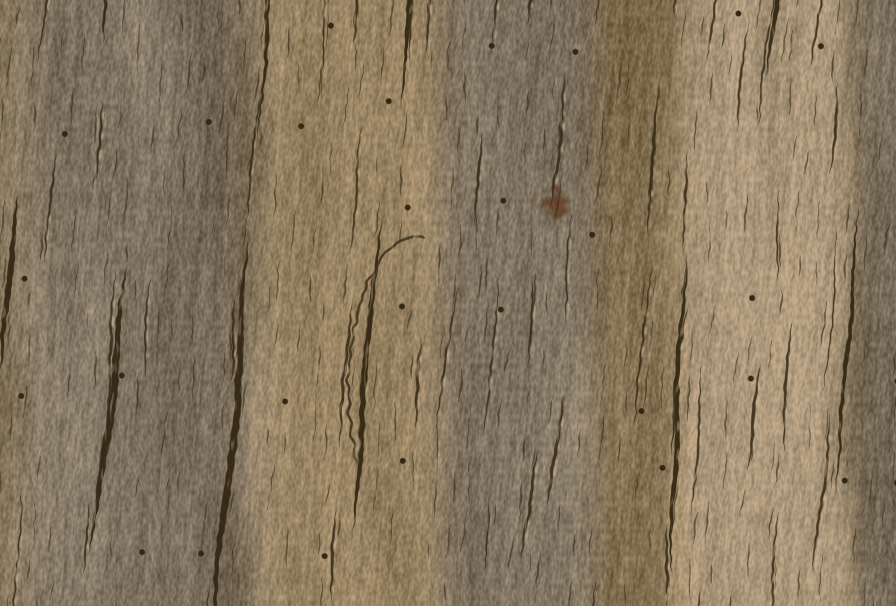
Give the GLSL for this texture, as a WebGL 1 fragment shader.

```glsl
precision highp float;
// Weathered wooden board with leaning cracks, fine fibres, pin holes and a rusty knot.
uniform vec2 u_resolution;

const vec3 SHADE_WOOD = vec3(0.37, 0.31, 0.21);
const vec3 MID_WOOD = vec3(0.54, 0.48, 0.38);
const vec3 PALE_WOOD = vec3(0.73, 0.64, 0.52);
const vec3 CRACK_DARK = vec3(0.20, 0.155, 0.08);
const vec3 SPLINTER = vec3(0.78, 0.71, 0.59);
const vec3 RUST = vec3(0.36, 0.19, 0.09);
const float LEAN = 0.085;

float hash(vec2 p) {
  return fract(sin(dot(p, vec2(127.1, 311.7))) * 43758.55);
}

vec2 gradientAt(vec2 cell) {
  float angle = 6.2832 * hash(cell);
  return vec2(cos(angle), sin(angle));
}

float gradientNoise(vec2 p) {
  vec2 i = floor(p), f = fract(p);
  vec2 w = f * f * f * (f * (f * 6.0 - 15.0) + 10.0);
  vec2 e = vec2(1.0, 0.0);
  float low = mix(dot(gradientAt(i), f), dot(gradientAt(i + e.xy), f - e.xy), w.x);
  float high = mix(dot(gradientAt(i + e.yx), f - e.yx), dot(gradientAt(i + e.xx), f - e.xx), w.x);
  return mix(low, high, w.y);
}

float band(float x, float left, float right, float blur) {
  return smoothstep(left - blur, left + blur, x) * (1.0 - smoothstep(right - blur, right + blur, x));
}

// Tapered splits, one per cell, in columns with shifted rows
float cracks(vec2 q, vec2 cell, float halfWidth, float chance, float seed, float soft) {
  float cover = 0.0;
  for (int k = -1; k <= 1; k++) {
    float column = floor(q.x / cell.x) + float(k);
    float v = q.y / cell.y + 7.0 * hash(vec2(column, seed));
    vec2 id = vec2(column + seed, floor(v));
    float size = hash(id + 0.31);
    float along = (fract(v) - 0.5) * 2.0 / mix(0.35, 1.0, size);
    float taper = max(1.0 - along * along, 0.0);
    float centre = (column + 0.5 + 0.8 * (hash(id + 0.57) - 0.5)) * cell.x;
    centre += along * cell.y * 0.03 * (hash(id + 0.83) - 0.5);
    float d = abs(q.x - centre) - halfWidth * taper * mix(0.45, 1.0, hash(id + 0.71));
    float mark = (1.0 - smoothstep(-soft, soft, d)) * smoothstep(0.0, 0.25, taper);
    cover = max(cover, mark * step(hash(id), chance));
  }
  return cover;
}

// Round insect holes, sparsely scattered
float pinHoles(vec2 p, float spacing, float radius, float soft) {
  vec2 id = floor(p / spacing);
  vec2 jitter = 0.2 + 0.6 * vec2(hash(id + 3.3), hash(id + 8.6));
  float d = length(p - (id + jitter) * spacing) - radius;
  return (1.0 - smoothstep(-soft, soft, d)) * step(hash(id + 5.1), 0.3);
}

// Left half of an arch, for the curved split
float archSplit(vec2 p, vec2 centre, vec2 radii, float halfWidth, float soft) {
  vec2 r = (p - centre) / radii;
  float len = max(length(r), 0.001);
  float d = abs(len - 1.0) * len / max(length(r / radii), 0.001) - halfWidth;
  return (1.0 - smoothstep(-soft, soft, d)) * band(r.y, -0.5, 1.1, 0.15) * step(r.x, 0.12);
}

// Broad stripes of bleached and shaded wood
float boardTone(vec2 p) {
  float x = p.x + 0.05 * gradientNoise(vec2(p.x * 3.0, p.y * 2.0));
  float tone = 0.46 - 0.16 * band(x, 0.27, 0.41, 0.035);
  tone += 0.13 * band(x, 0.42, 0.73, 0.025);
  tone -= 0.10 * band(x, 0.97, 1.09, 0.03);
  tone += 0.38 * band(x, 1.12, 1.40, 0.03);
  tone -= 0.13 * smoothstep(1.40, 1.45, x);
  return tone + 0.22 * gradientNoise(vec2(x * 11.0, p.y * 1.7));
}

vec3 woodColor(float tone) {
  vec3 lower = mix(SHADE_WOOD, MID_WOOD, clamp(tone * 2.0, -0.5, 1.0));
  return mix(lower, PALE_WOOD, clamp(tone * 2.0 - 1.0, 0.0, 1.15));
}

void main() {
  vec2 p = gl_FragCoord.xy / u_resolution.y;
  float soft = 0.8 / u_resolution.y;
  vec2 q = vec2(p.x - LEAN * p.y, p.y);

  // Fibres: long streaks plus short sharp grain
  float streaks = gradientNoise(q * vec2(70.0, 5.0));
  float fibres = gradientNoise(q * vec2(150.0, 32.0) + 17.0);
  float grain = gradientNoise(q * vec2(260.0, 110.0) + 41.0);
  vec3 color = woodColor(boardTone(p) + 0.22 * streaks + 0.30 * fibres + 0.34 * grain);

  // Silvery weathering against warm brown
  float silver = band(p.x, 0.05, 0.40, 0.06) + band(p.x, 0.74, 0.98, 0.05) + smoothstep(1.40, 1.45, p.x);
  float warm = band(p.x, 0.44, 0.72, 0.05) + band(p.x, 0.98, 1.13, 0.04);
  color += vec3(-0.022, -0.006, 0.024) * silver + vec3(0.014, 0.0, -0.024) * warm;

  // Rusty knot
  vec2 knot = (p - vec2(0.917, 0.663)) / vec2(0.021, 0.027);
  float stain = 1.0 - smoothstep(0.4, 1.3, length(knot) + 0.8 * gradientNoise(p * 70.0));
  color = mix(color, RUST, 0.65 * stain);

  // Cracks with ragged edges and pale splinters beside them
  float ragged = gradientNoise(p * vec2(40.0, 55.0));
  vec2 c = q + vec2(0.0035 * ragged + 0.012 * gradientNoise(q * vec2(4.0, 5.0)), 0.0);
  float medium = cracks(c, vec2(0.062, 0.30), 0.0030, 0.62, 11.0, soft);
  float beside = cracks(c - vec2(0.0045, 0.0), vec2(0.062, 0.30), 0.0030, 0.62, 11.0, soft);
  float fine = cracks(c, vec2(0.034, 0.085), 0.0016, 0.55, 37.0, soft);
  float large = cracks(c, vec2(0.21, 0.78), 0.0065, 0.65, 73.0, soft);
  vec2 archPoint = p + vec2(0.007 * ragged, 0.0);
  float arch = archSplit(archPoint, vec2(0.69, 0.36), vec2(0.115, 0.25), 0.0022, soft);
  color = mix(color, SPLINTER, 0.55 * beside * smoothstep(0.0, 0.35, ragged));
  float split = max(max(0.65 * fine, 0.85 * medium), max(0.95 * large, 0.8 * arch));
  split *= 1.0 - 0.5 * smoothstep(0.15, 0.45, fibres);
  split = max(split, pinHoles(p, 0.145, 0.0048, soft));
  gl_FragColor = vec4(mix(color, CRACK_DARK, split), 1.0);
}
```
